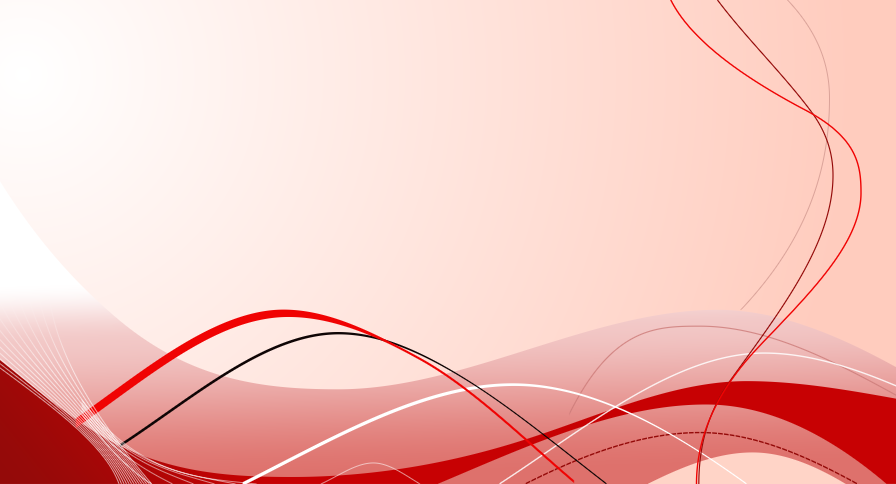
This background is drawn by a WebGL 2 fragment shader. Its source:

```glsl
#version 300 es
precision highp float;
// Soft blush backdrop with a pink wave, a deep red ribbon and fine flowing lines.
// Every edge is a chain of cubic Hermite spans; knots hold (position, value, slope).
// Lines use slope-corrected distance, and the white mesh blends spans in a loop.
uniform vec2 u_resolution;
out vec4 outColor;

const vec2 CANVAS = vec2(7.68, 4.14);
const vec3 WHITE = vec3(1.0);
const vec3 PEACH = vec3(1.0, 0.80, 0.745);
const vec3 ROSE = vec3(0.95, 0.79, 0.785);
const vec3 CORAL = vec3(0.87, 0.44, 0.42);
const vec3 RED = vec3(0.94, 0.01, 0.01);
const vec3 CRIMSON = vec3(0.78, 0.005, 0.01);
const vec3 MAROON = vec3(0.58, 0.04, 0.035);
const vec3 INK = vec3(0.06, 0.02, 0.02);

// Value and slope of one cubic span
vec2 curve(float x, vec3 a, vec3 b) {
  float w = b.x - a.x, rise = b.y - a.y;
  float t = clamp((x - a.x) / w, 0.0, 1.0);
  float p = a.z * w - rise, q = rise - b.z * w;
  float bend = mix(p, q, t), hump = t * (1.0 - t);
  float slope = (rise + (1.0 - 2.0 * t) * bend + hump * (q - p)) / w;
  return vec2(mix(a.y, b.y, t) + hump * bend, slope);
}

// Longer chains of spans
vec2 curve(float x, vec3 a, vec3 b, vec3 c) {
  return x < b.x ? curve(x, a, b) : curve(x, b, c);
}
vec2 curve(float x, vec3 a, vec3 b, vec3 c, vec3 d) {
  return x < b.x ? curve(x, a, b) : curve(x, b, c, d);
}
vec2 curve(float x, vec3 a, vec3 b, vec3 c, vec3 d, vec3 e) {
  return x < b.x ? curve(x, a, b) : curve(x, b, c, d, e);
}

// Coverage under a curve, and along a stroke limited to a range
float below(float y, vec2 c, float px) {
  return clamp(0.5 + (c.x - y) / (px * sqrt(1.0 + c.y * c.y)), 0.0, 1.0);
}
float stroke(vec2 p, vec2 c, float halfWidth, vec2 range, float px) {
  float d = abs(p.y - c.x) / sqrt(1.0 + c.y * c.y);
  float cover = clamp(0.5 + (max(halfWidth, 0.5 * px) - d) / px, 0.0, 1.0);
  float ends = smoothstep(-px, px, p.x - range.x) * smoothstep(-px, px, range.y - p.x);
  return cover * ends * min(1.0, 2.0 * halfWidth / px);
}

vec3 bandColor(vec2 p) {
  float depth = clamp((1.75 - p.y) / 1.75 + 0.017 * p.x, 0.0, 1.0);
  vec3 c = mix(WHITE, ROSE, smoothstep(0.02, 0.32, depth));
  return mix(c, CORAL, smoothstep(0.25, 1.05, depth));
}

// Fine white net: a falling fan and a sweep to the right
float mesh(vec2 p, float px) {
  float sum = 0.0;
  for (int i = 0; i < 14; i++) {
    float k = float(i) / 13.0;
    vec2 fall = curve(p.y, vec3(0.0, 1.02 + 0.28 * k, -0.35 - 0.5 * k),
                      vec3(1.62, mix(-0.75, 0.42, k), mix(-0.9, -0.12, k)));
    sum += stroke(p.yx, fall, 0.0035, vec2(0.0, 1.62), px) * smoothstep(1.65, 0.9, p.y);
  }
  for (int i = 0; i < 6; i++) {
    float k = float(i) / 5.0;
    vec2 sweep = curve(p.x, vec3(0.7, 0.72 - 0.12 * k, -1.3), vec3(2.2 - 0.9 * k, 0.0, -0.1 - 0.5 * k));
    sum += stroke(p, sweep, 0.003, vec2(0.7, 2.2 - 0.9 * k), px);
  }
  return min(sum, 1.0) * 0.75;
}

void main() {
  vec2 p = gl_FragCoord.xy / u_resolution * CANVAS;
  float px = CANVAS.y / u_resolution.y;

  // Radial backdrop and pink wave
  vec3 color = mix(WHITE, PEACH, clamp(length(p - vec2(0.2, 3.5)) / 7.1, 0.0, 1.0));
  vec2 wave = curve(p.x, vec3(0, 2.59, -1.6), vec3(1, 1.42, -0.85), vec3(2.9, 0.81, 0),
                    vec3(6.15, 1.49, 0), vec3(7.68, 1.0, -0.55));
  color = mix(color, bandColor(p), below(p.y, wave, px));

  // Pale mound and dark red ribbon
  vec2 mound = curve(p.x, vec3(5.55, 0, 0.5), vec3(6.45, 0.27, 0), vec3(7.25, 0, -0.6));
  color = mix(color, vec3(1.0, 0.83, 0.78), below(p.y, mound, px) * step(5.55, p.x) * step(p.x, 7.25));
  vec2 top = curve(p.x, vec3(0, 1.06, -0.8), vec3(1, 0.34, -0.5), vec3(2.5, 0.06, 0), vec3(4.5, 0.38, 0.32), vec3(6.4, 0.88, 0));
  if (p.x > 6.4) top = curve(p.x, vec3(6.4, 0.88, 0), vec3(7.68, 0.73, -0.18));
  vec2 base = curve(p.x, vec3(3.75, 0, 0.42), vec3(6.05, 0.68, 0), vec3(7.6, 0, -0.85));
  vec3 ribbon = mix(MAROON, CRIMSON, smoothstep(0.0, 2.6, p.x + 0.8 * p.y));
  color = mix(color, ribbon, below(p.y, top, px) * (1.0 - below(p.y, base, px)));

  // Thin arcs: rose, dashed, white
  vec2 arc = curve(p.x, vec3(4.88, 0.6, 2), vec3(6, 1.35, 0), vec3(7.68, 0.76, -0.55));
  color = mix(color, vec3(0.80, 0.48, 0.47), 0.8 * stroke(p, arc, 0.005, vec2(4.88, 7.7), px));
  arc = curve(p.x, vec3(4.5, 0, 0.5), vec3(6, 0.44, 0), vec3(7.35, 0, -0.55));
  float dash = smoothstep(0.5, 0.3, abs(fract(p.x / 0.05) - 0.5));
  color = mix(color, MAROON, dash * stroke(p, arc, 0.006, vec2(4.5, 7.35), px));
  arc = curve(p.x, vec3(4.28, 0, 0.65), vec3(6.55, 1.12, 0), vec3(7.68, 0.84, -0.42));
  color = mix(color, WHITE, 0.85 * stroke(p, arc, 0.006, vec2(4.28, 7.7), px));
  arc = curve(p.x, vec3(2.75, 0, 0.45), vec3(3.2, 0.18, 0), vec3(3.6, 0, -0.6));
  color = mix(color, WHITE, 0.6 * stroke(p, arc, 0.004, vec2(2.75, 3.6), px));

  // Tapering arches: white, black, red
  arc = curve(p.x, vec3(2.08, 0, 0.5), vec3(4.4, 0.85, 0), vec3(6.4, 0, -0.72));
  color = mix(color, WHITE, stroke(p, arc, mix(0.014, 0.005, smoothstep(3.5, 6.0, p.x)), vec2(2.08, 6.4), px));
  arc = curve(p.x, vec3(1.03, 0.33, 0.65), vec3(2.9, 1.29, 0), vec3(4, 0.89, -0.62), vec3(5.2, 0, -0.77));
  color = mix(color, INK, stroke(p, arc, mix(0.011, 0.005, smoothstep(2.5, 4.2, p.x)), vec2(1.03, 5.2), px));
  arc = curve(p.x, vec3(0.65, 0.52, 0.7), vec3(2.45, 1.46, 0), vec3(3.6, 1.07, -0.55), vec3(4.92, 0.02, -0.85));
  color = mix(color, RED, stroke(p, arc, mix(0.034, 0.009, smoothstep(2.2, 3.5, p.x)), vec2(0.65, 4.92), px));
  color = mix(color, WHITE, mesh(p, px));

  // Upright strands, traced along the height
  vec2 v = p.yx, full = vec2(-1.0, 5.0);
  arc = curve(v.x, vec3(1.49, 6.35, 0.95), vec3(3.3, 7.11, 0), vec3(4.14, 6.75, -0.95));
  color = mix(color, vec3(0.78, 0.55, 0.52), 0.7 * stroke(v, arc, 0.004, vec2(1.49, 5.0), px));
  arc = curve(v.x, vec3(0, 5.99, 0), vec3(0.9, 6.27, 0.72), vec3(2.64, 7.14, 0), vec3(3.19, 6.95, -0.75), vec3(4.14, 6.15, -0.75));
  color = mix(color, MAROON, stroke(v, arc, 0.005, full, px));
  arc = curve(v.x, vec3(0, 5.97, 0), vec3(1.17, 6.5, 0.95), vec3(2.49, 7.38, 0), vec3(3.2, 6.9, -1.9), vec3(4.14, 5.75, -0.5));
  color = mix(color, RED, stroke(v, arc, 0.006, full, px));

  outColor = vec4(color, 1.0);
}
```
